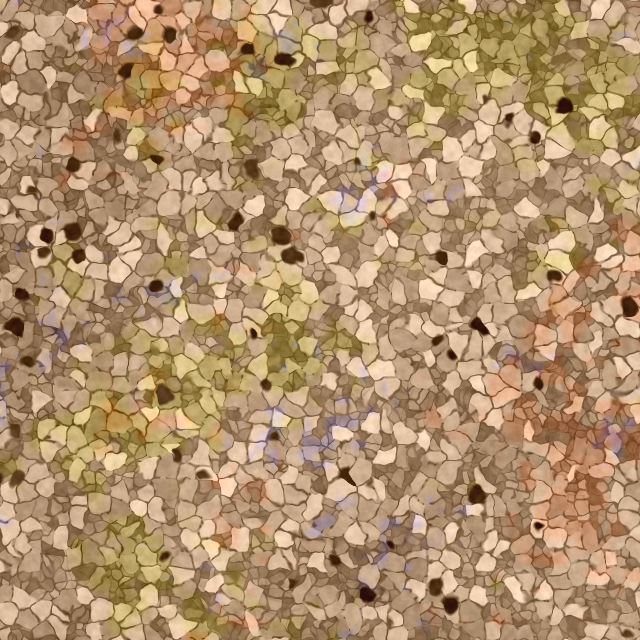
Write a Shadertoy shader that draws this texture.

```glsl
// Sandstone in close-up: pale rounded grains packed in a brown matrix, with
// scattered dark minerals and faint olive, rust and lilac stains.
// Warped cellular layers set one tone, which a brown ramp turns into colour.

#define GRAIN_SCALE 36.0   // large grains across the canvas
#define FILL_SCALE 61.0    // small grains between them
#define DARK_SCALE 29.0    // cells that may hold a dark mineral
#define GRAIN_SHARE 0.62   // share of large cells that are pale
#define DARK_SHARE 0.075   // share of cells that are dark
#define WARP 0.013         // irregularity of the outlines
#define MOTTLE 0.17        // contrast of the fine texture
#define STAIN 1.0          // strength of the colour stains

float hash(vec2 p) {
    return fract(sin(dot(p, vec2(127.1, 311.7))) * 43758.5453);
}

vec2 hash2(vec2 p) {
    return vec2(hash(p), hash(p + 57.3));
}

float noise(vec2 p) {
    vec2 i = floor(p), f = fract(p);
    f = f * f * (3.0 - 2.0 * f);
    return mix(mix(hash(i), hash(i + vec2(1, 0)), f.x),
               mix(hash(i + vec2(0, 1)), hash(i + vec2(1, 1)), f.x), f.y);
}

float fbm(vec2 p) {
    float sum = 0.0, amp = 0.5;
    for (int i = 0; i < 4; i++) {
        sum += amp * noise(p);
        p = mat2(1.6, 1.2, -1.2, 1.6) * p + 7.1;
        amp *= 0.5;
    }
    return sum / 0.9375;
}

// Cellular layer: x = gap to the next grain, y = distance to centre, zw = cell id
vec4 grains(vec2 p) {
    vec2 cell = floor(p), id = cell;
    float near = 9.0, next = 9.0;
    for (int y = -1; y <= 1; y++)
    for (int x = -1; x <= 1; x++) {
        vec2 c = cell + vec2(x, y);
        float d = length(c + 0.05 + 0.9 * hash2(c) - p);
        if (d < near) { next = near; near = d; id = c; }
        else next = min(next, d);
    }
    return vec4(next - near, near, id);
}

// Soft patches of stain, broken up at grain size
float patches(vec2 p, float low, float high) {
    return smoothstep(low, high, 0.72 * fbm(p * 4.5) + 0.28 * noise(p * 32.0));
}

void mainImage(out vec4 fragColor, in vec2 fragCoord) {
    vec2 uv = fragCoord / iResolution.y;

    // Bend the space so that the outlines turn uneven
    vec2 bend = vec2(noise(uv * 42.0), noise(uv * 42.0 + 31.7)) - 0.5;
    vec2 ripple = vec2(noise(uv * 110.0 + 5.3), noise(uv * 110.0 + 71.9)) - 0.5;
    vec2 p = uv + WARP * (bend + 0.4 * ripple);

    // Brown matrix
    float fine = fbm(uv * 95.0) - 0.5;
    float tone = 0.52 + 0.22 * (fbm(uv * 48.0 + 13.0) - 0.5);

    // Small dull grains
    vec4 fill = grains(p * FILL_SCALE + 19.0);
    float fillTone = mix(0.52, 0.80, hash(fill.zw + 3.7));
    tone = mix(tone, fillTone, smoothstep(0.03, 0.26, fill.x));

    // Large pale grains
    vec4 big = grains(p * GRAIN_SCALE);
    float pale = step(hash(big.zw + 11.3), GRAIN_SHARE);
    float bigMask = smoothstep(0.03, 0.19, big.x);
    float bigTone = mix(0.68, 0.97, hash(big.zw + 23.9));
    tone = mix(tone, bigTone, bigMask * pale);
    tone -= 0.06 * (1.0 - smoothstep(0.0, 0.12, big.x));

    // Mottling and broad shading
    tone += MOTTLE * fine + 0.16 * (fbm(uv * 3.0 + 4.0) - 0.5);
    tone += 0.03 * (0.5 - uv.y);

    // Dark minerals of varied size and depth
    vec4 dark = grains(p * DARK_SCALE + 83.0);
    float radius = mix(0.18, 0.44, hash(dark.zw + 5.1));
    float darkMask = smoothstep(radius + 0.1, radius - 0.1, dark.y)
                   * smoothstep(0.0, 0.12, dark.x)
                   * step(hash(dark.zw + 41.0), DARK_SHARE);
    float darkTone = mix(0.12, 0.36, hash(dark.zw + 67.0));
    tone = mix(tone, darkTone + 0.15 * fine, darkMask * 0.92);

    // Brown ramp: the channels keep a constant step apart
    vec3 color = vec3(tone, tone - 0.12, tone - 0.24);
    color = max(color, vec3(0.07, 0.05, 0.04));

    // Stains
    vec3 olive = vec3(-0.03, 0.0, -0.12);
    vec3 rust = vec3(0.04, -0.05, -0.07);
    vec3 lilac = vec3(-0.05, -0.02, 0.12);
    vec3 stain = olive * patches(uv + 3.1, 0.56, 0.72)
               + rust * patches(uv * 1.3 + 8.4, 0.58, 0.72)
               + lilac * patches(uv * 1.8 + 15.2, 0.64, 0.76);
    color += STAIN * stain * (1.0 - darkMask);

    fragColor = vec4(clamp(color, 0.0, 1.0), 1.0);
}
```
